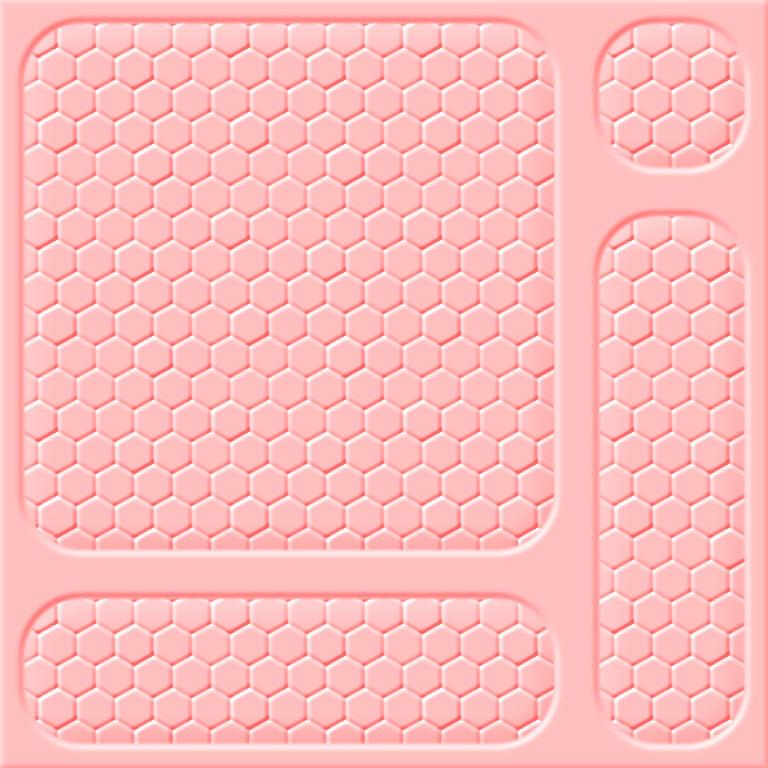
Reproduce this pattern procedurally as a Shadertoy shader.

```glsl
// Four rounded pink cushions of embossed hexagons set in a smooth frame.

const vec2 LIGHT = vec2(-0.55, 0.835);

float hash(vec2 p) {
    return fract(sin(dot(p, vec2(12.7, 78.2))) * 437.5);
}

// Raised bevel of one hexagon: bright towards the light, dark away from it.
float hexEmboss(vec2 uv) {
    float x = uv.x * 20.0;
    float row = (1.0 - uv.y) * 24.0 - 0.156;

    // Nearest centre among the even and the odd rows
    vec2 even = vec2(floor(x), 2.0 * floor(row * 0.5 + 0.5));
    vec2 odd = vec2(floor(x + 0.5), 2.0 * floor(row * 0.5) + 1.0);
    vec2 toEven = vec2(x - even.x - 0.5, (even.y - row) * 0.866);
    vec2 toOdd = vec2(x - odd.x, (odd.y - row) * 0.866);
    bool isEven = dot(toEven, toEven) < dot(toOdd, toOdd);
    vec2 local = isEven ? toEven : toOdd;
    vec2 cell = mod(isEven ? even : odd, vec2(5.0, 6.0));

    // Sum the bevels along the three axes
    float shade = 0.0;
    for (int i = 0; i < 3; i++) {
        float angle = float(i) * 1.0472;
        vec2 axis = vec2(cos(angle), sin(angle));
        float along = dot(local, axis);
        float inset = 0.5 - abs(along);
        float bevel = smoothstep(-0.01, 0.035, inset) * (1.0 - smoothstep(0.04, 0.15, inset));
        shade += sign(along) * dot(axis, LIGHT) * bevel;
    }

    // Some cells of each 5 by 6 block stand taller
    vec4 offset = abs(vec4(1, 3, 1, 4) - cell.x) + abs(vec4(1, 2, 4, 5) - cell.y);
    bool tall = any(lessThan(offset, vec4(0.5)));
    return shade * (tall ? 1.35 : 0.72 + 0.28 * hash(cell));
}

// Signed distance to the nearest panel in x, outward normal in yz.
vec3 panel(vec2 uv) {
    bool right = uv.x > 0.751;
    float split = right ? 0.75 : 0.252;
    bool upper = uv.y > split;
    vec2 low = vec2(right ? 0.776 : 0.027, upper ? split + 0.027 : 0.027);
    vec2 high = vec2(right ? 0.974 : 0.726, upper ? 0.974 : split - 0.027);

    float radius = 0.08;
    vec2 p = uv - 0.5 * (low + high);
    vec2 q = abs(p) - 0.5 * (high - low) + radius;
    vec2 corner = max(q, 0.0);
    float dist = length(corner) + min(max(q.x, q.y), 0.0) - radius;
    vec2 normal = q.x > q.y ? vec2(1, 0) : vec2(0, 1);
    if (min(q.x, q.y) > 0.0) normal = normalize(corner);
    return vec3(dist, normal * sign(p));
}

void mainImage(out vec4 fragColor, in vec2 fragCoord) {
    vec2 uv = fragCoord / iResolution.xy;
    vec3 cushion = panel(uv);
    float dist = cushion.x;
    float facing = dot(cushion.yz, LIGHT);

    // Hexagons inside the panels
    float inside = 1.0 - smoothstep(-0.007, -0.003, dist);
    float shade = hexEmboss(uv) * inside;

    // Soft swell of the cushion and the lip sloping down to it
    shade += facing * inside * 0.4 * smoothstep(-0.045, 0.0, dist);
    shade -= facing * exp(-pow(dist / 0.0045, 2.0));

    // Bevel around the whole frame
    vec2 nearLit = exp(-pow(vec2(uv.x, 1.0 - uv.y) / 0.005, vec2(2.0)));
    vec2 nearDark = exp(-pow(vec2(1.0 - uv.x, uv.y) / 0.005, vec2(2.0)));
    shade += 0.5 * (max(nearLit.x, nearLit.y) - max(nearDark.x, nearDark.y));

    float tint = 0.75 + shade * (shade > 0.0 ? 0.2 : 0.27);
    fragColor = vec4(1.0, vec2(clamp(tint, 0.4, 0.97)), 1.0);
}
```
